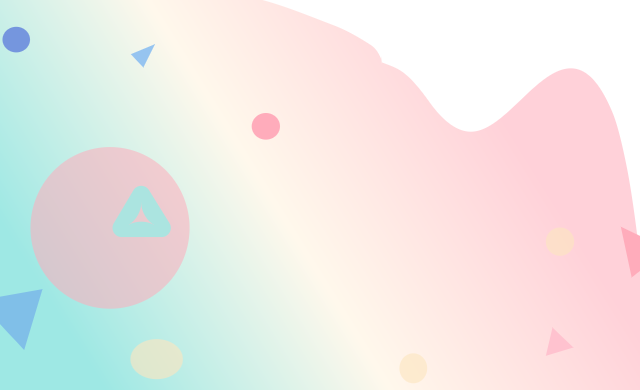
This background is drawn by a WebGL 2 fragment shader. Its source:

```glsl
#version 300 es
precision highp float;
// A soft pastel backdrop: a diagonal three-stop gradient under a wavy white
// cutout, with scattered discs and triangles on top. The wave is a chain of
// Hermite curves and the shapes are distance functions, in canvas widths.

uniform vec2 u_resolution;
out vec4 fragColor;

// Gradient
const vec3 TEAL = vec3(0.62, 0.91, 0.894);
const vec3 CREAM = vec3(1.0, 0.973, 0.925);
const vec3 PINK = vec3(1.0, 0.82, 0.85);
const vec2 GRADIENT_AXIS = vec2(0.85, 0.53);
const vec3 GRADIENT_STOPS = vec3(0.141, 0.518, 0.892);

// Shapes
const vec3 WHITE = vec3(1.0);
const vec3 INDIGO = vec3(0.46, 0.59, 0.87);
const vec3 SKY = vec3(0.59, 0.77, 0.94);
const vec3 BLUE = vec3(0.50, 0.75, 0.91);
const vec3 ROSE = vec3(1.0, 0.675, 0.735);
const vec3 BLUSH = vec3(1.0, 0.76, 0.81);
const vec3 SAND = vec3(0.99, 0.90, 0.75);
const vec3 MINT = vec3(0.67, 0.895, 0.88);
const float DISC_OPACITY = 0.55;
const float SAND_OPACITY = 0.62;
const float RING_RADIUS = 0.0143;
const vec2 HOLE_CENTER = vec2(0.2207, 0.2695);
const float HOLE_ARC_OFFSET = 0.0508;
const float HOLE_ARC_RADIUS = 0.0443;

// Wave knots: x, height, slope
const int KNOTS = 14;
const vec3 WAVE[KNOTS] = vec3[](
    vec3(0.410, 0.6094, -0.27), vec3(0.521, 0.570, -0.38),
    vec3(0.5794, 0.539, -0.65), vec3(0.596, 0.516, -2.5),
    vec3(0.5965, 0.512, -0.4), vec3(0.6315, 0.495, -0.78),
    vec3(0.6706, 0.4505, -1.4), vec3(0.7357, 0.4036, 0.0),
    vec3(0.8203, 0.4596, 0.95), vec3(0.8919, 0.5026, 0.0),
    vec3(0.957, 0.4336, -2.4), vec3(0.9792, 0.349, -5.0),
    vec3(0.9961, 0.238, -8.0), vec3(1.0, 0.2, -12.0));

// Approximate signed distance to the wave, positive above it
float waveDistance(vec2 p) {
    float d = -1.0;
    for (int i = 0; i < KNOTS - 1; i++) {
        vec3 a = WAVE[i], b = WAVE[i + 1];
        if (p.x < a.x || p.x > b.x) continue;
        float w = b.x - a.x;
        float t = (p.x - a.x) / w;
        float rise = b.y - a.y;
        float c2 = 3.0 * rise - w * (2.0 * a.z + b.z);
        float c3 = w * (a.z + b.z) - 2.0 * rise;
        float height = a.y + t * (w * a.z + t * (c2 + t * c3));
        float slope = a.z + t * (2.0 * c2 + 3.0 * t * c3) / w;
        d = (p.y - height) / sqrt(1.0 + slope * slope);
    }
    return d;
}

float ellipse(vec2 p, vec2 center, vec2 radii) {
    return (length((p - center) / radii) - 1.0) * min(radii.x, radii.y);
}

// Squared distance to an edge, paired with the side of it p lies on
vec2 edgeDistance(vec2 p, vec2 a, vec2 b, float winding) {
    vec2 e = b - a, v = p - a;
    vec2 q = v - e * clamp(dot(v, e) / dot(e, e), 0.0, 1.0);
    return vec2(dot(q, q), winding * (v.x * e.y - v.y * e.x));
}

float triangle(vec2 p, vec2 a, vec2 b, vec2 c) {
    float winding = sign((b.x - a.x) * (a.y - c.y) - (b.y - a.y) * (a.x - c.x));
    vec2 d = min(min(edgeDistance(p, a, b, winding), edgeDistance(p, b, c, winding)),
                 edgeDistance(p, c, a, winding));
    return -sqrt(d.x) * sign(d.y);
}

// Rounded triangle with a hole whose sides curve inward
float triangleRing(vec2 p) {
    float outer = triangle(p, vec2(0.2207, 0.3047), vec2(0.1901, 0.2533),
                           vec2(0.2526, 0.2533)) - RING_RADIUS;
    float hole = triangle(p, vec2(0.2207, 0.293), vec2(0.199, 0.2578), vec2(0.2435, 0.2578));
    for (int i = 0; i < 3; i++) {
        float angle = radians(30.0 + 120.0 * float(i));
        vec2 center = HOLE_CENTER + HOLE_ARC_OFFSET * vec2(cos(angle), sin(angle));
        hole = max(hole, HOLE_ARC_RADIUS - length(p - center));
    }
    return max(outer, -hole);
}

// Lay a shape over the colour with an edge one pixel wide
void paint(inout vec3 color, float d, vec3 ink, float opacity) {
    color = mix(color, ink, opacity * clamp(0.5 - d * u_resolution.x, 0.0, 1.0));
}

void main() {
    vec2 p = gl_FragCoord.xy / u_resolution.x;

    // Diagonal gradient and the white cutout
    float t = dot(p, GRADIENT_AXIS);
    vec3 stops = GRADIENT_STOPS;
    vec3 color = mix(TEAL, CREAM, clamp((t - stops.x) / (stops.y - stops.x), 0.0, 1.0));
    color = mix(color, PINK, clamp((t - stops.y) / (stops.z - stops.y), 0.0, 1.0));
    paint(color, -waveDistance(p), WHITE, 1.0);

    // Discs
    paint(color, ellipse(p, vec2(0.1719, 0.2533), vec2(0.1243, 0.1263)), ROSE, DISC_OPACITY);
    paint(color, ellipse(p, vec2(0.0254, 0.5475), vec2(0.0215, 0.020)), INDIGO, 1.0);
    paint(color, ellipse(p, vec2(0.4154, 0.412), vec2(0.0221, 0.0208)), ROSE, 1.0);
    paint(color, ellipse(p, vec2(0.2448, 0.0482), vec2(0.041, 0.0313)), SAND, SAND_OPACITY);
    paint(color, ellipse(p, vec2(0.6458, 0.0339), vec2(0.0217, 0.0234)), SAND, SAND_OPACITY);
    paint(color, ellipse(p, vec2(0.875, 0.2318), vec2(0.0221)), SAND, SAND_OPACITY);

    // Triangles
    paint(color, triangleRing(p), MINT, 1.0);
    paint(color, triangle(p, vec2(0.2044, 0.5247), vec2(0.2422, 0.5404), vec2(0.224, 0.5039)), SKY, 1.0);
    paint(color, triangle(p, vec2(-0.0345, 0.1397), vec2(0.0664, 0.1576), vec2(0.0378, 0.0625)), BLUE, 1.0);
    paint(color, triangle(p, vec2(0.97, 0.2552), vec2(1.043, 0.2201), vec2(0.987, 0.1758)), ROSE, 1.0);
    paint(color, triangle(p, vec2(0.8633, 0.0977), vec2(0.8958, 0.0664), vec2(0.8529, 0.0534)), BLUSH, 1.0);

    fragColor = vec4(color, 1.0);
}
```
